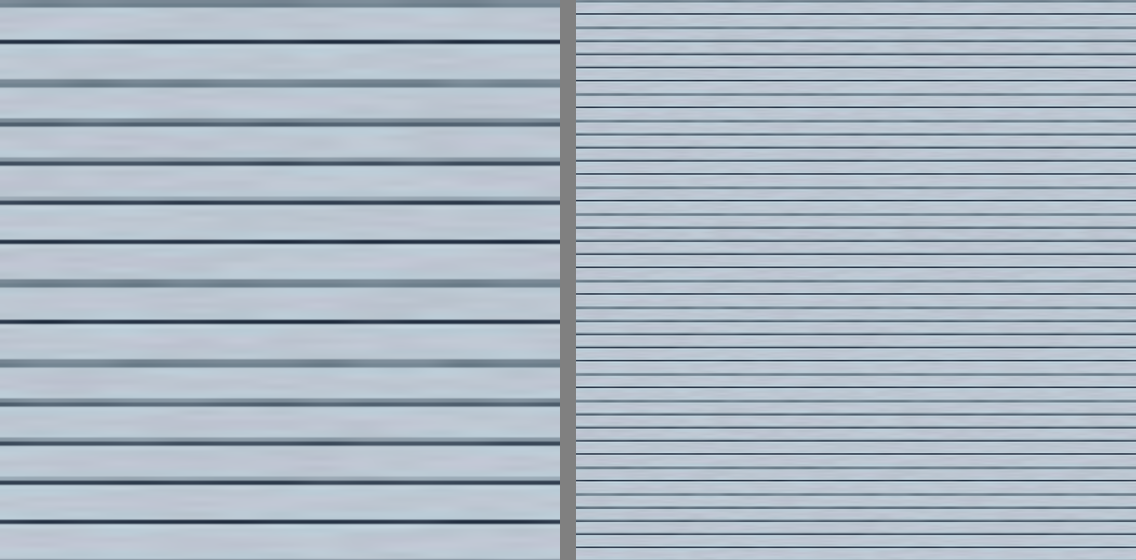
Left: one tile. Right: repeated 3 by 3.
Write a three.js fragment shader that draws this texture.

```glsl
// Pale blue-grey horizontal siding: 14 boards parted by narrow grooves of varying depth.
varying vec2 vUv;

const float BOARDS = 14.0;
const float CYCLE = 7.0;             // groove styles recur after this many boards
const float GRID_SHIFT = 0.0675;     // first groove below the top edge, in boards
const float STRIP = 0.0074;          // height of one groove strip
const float SOFT = 0.0024;           // half width of a smoothed edge

const vec3 BOARD = vec3(0.74, 0.78, 0.82);
const vec3 LAVENDER = vec3(0.755, 0.77, 0.83);
const vec3 CYAN = vec3(0.715, 0.80, 0.845);
const vec3 LEDGE = vec3(0.47, 0.53, 0.58);
const vec3 SHADOW = vec3(0.15, 0.20, 0.27);
const vec3 SHALLOW = vec3(0.43, 0.50, 0.55);

float hash(vec2 p) {
  vec3 q = fract(p.xyx * 0.1031);
  q += dot(q, q.yzx + 33.33);
  return fract((q.x + q.y) * q.z);
}

// Value noise that wraps after a whole number of cells
float wrapNoise(vec2 uv, vec2 cells, float seed) {
  vec2 p = uv * cells;
  vec2 i = floor(p);
  vec2 f = smoothstep(0.0, 1.0, p - i);
  vec2 a = mod(i, cells);
  vec2 b = mod(i + 1.0, cells);
  float low = mix(hash(a + seed), hash(vec2(b.x, a.y) + seed), f.x);
  float high = mix(hash(vec2(a.x, b.y) + seed), hash(b + seed), f.x);
  return mix(low, high, f.y);
}

// Soft-edged coverage of the interval from start to end
float band(float d, float start, float end) {
  return smoothstep(start - SOFT, start + SOFT, d)
       * (1.0 - smoothstep(end - SOFT, end + SOFT, d));
}

// 0 is a thin dark groove, 1 a wide grey one
float grooveSpread(float row) {
  float style = mod(row, CYCLE);
  float isThin = 1.0 - step(0.5, abs(style - 1.0));
  return clamp((6.0 - style) / 4.0, 0.0, 1.0) * (1.0 - isThin);
}

// Board face: lavender middle, cyan margins, faint lengthwise grain
vec3 boardColor(vec2 uv, float d) {
  float margin = smoothstep(0.016, 0.030, abs(d)) ;
  float blotch = wrapNoise(uv, vec2(9.0, 42.0), 3.0);
  float streak = wrapNoise(uv, vec2(14.0, 110.0), 17.0);
  float tint = wrapNoise(uv, vec2(7.0, 28.0), 41.0);
  vec3 color = mix(BOARD, LAVENDER, margin * tint * 0.8);
  color = mix(color, CYAN, (1.0 - margin) * blotch * 0.7);
  return color + (streak - 0.5) * 0.028 + (blotch - 0.5) * 0.018;
}

void main() {
  // Nearest groove and the downward distance from its grid line
  float y = (1.0 - vUv.y) * BOARDS - GRID_SHIFT + 0.5;
  float row = mod(floor(y), BOARDS);
  float d = (fract(y) - 0.5) / BOARDS;
  float spread = grooveSpread(row);

  vec3 color = boardColor(vUv, d);

  // Light lip under the groove
  float bottom = mix(0.0022, 0.0086, spread);
  color += 0.025 * (1.0 - spread) * band(d, bottom + 0.002, bottom + 0.008);

  // Grey ledge over the dark shadow, uneven along the length
  float wear = wrapNoise(vUv, vec2(12.0, BOARDS), 67.0) - 0.5;
  float ledge = band(d, bottom - 2.0 * STRIP, bottom - 0.5 * STRIP);
  float shadow = band(d, bottom - STRIP, bottom);
  vec3 shadowColor = mix(SHADOW, SHALLOW, spread * mix(0.65, 1.0, spread * spread));
  color = mix(color, LEDGE + wear * 0.06, ledge * sqrt(spread));
  color = mix(color, shadowColor + wear * 0.07, shadow);

  gl_FragColor = vec4(color, 1.0);
}
```
